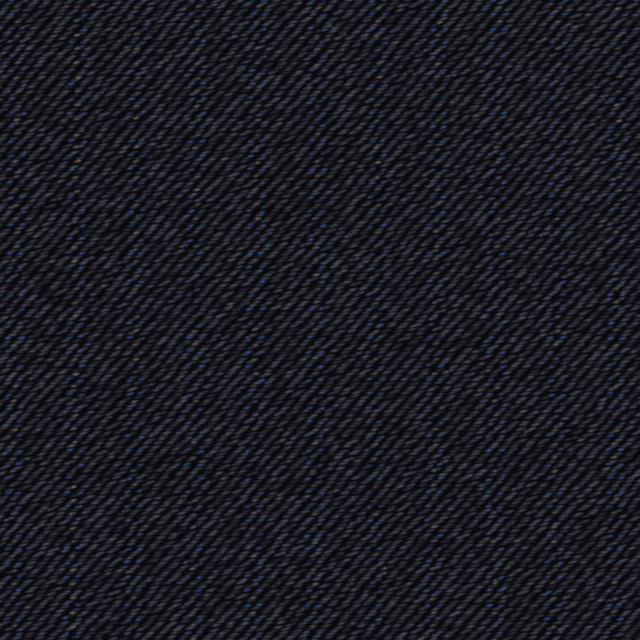
A WebGL 2 fragment shader for this texture:

```glsl
#version 300 es
precision highp float;
// Dark charcoal twill suiting with fine dotted pinstripes in blue and tan.

uniform vec2 u_resolution;
out vec4 fragColor;

// Layout, in fractions of the canvas
const float STRIPES = 10.64;           // pinstripes across
const float ENDS_PER_STRIPE = 20.0;    // warp threads per stripe repeat
const float PICKS = 182.0;             // weft threads down
const float TWILL = 4.0;               // threads per diagonal rib
const vec2 ORIGIN = vec2(0.4935, 0.637);
const float LEAN = 0.0085;             // sideways drift of the warp
const float WOBBLE = 0.0026;           // unevenness of the cloth

// Stitch shape, in warp threads
const vec2 STITCH_SIZE = vec2(1.95, 0.70);
const float STITCH_ANGLE = 0.27;
const float STITCH_JITTER = 0.75;
const float ACCENT_SIZE = 0.8;         // coloured stitches are smaller

// Colours
const vec3 GAP = vec3(0.036, 0.036, 0.056);
const vec3 CHARCOAL = vec3(0.194, 0.204, 0.228);
const vec3 NAVY = vec3(0.182, 0.188, 0.232);
const vec3 BLUE = vec3(0.185, 0.245, 0.420);
const vec3 TAN = vec3(0.385, 0.330, 0.295);

const int SAMPLES = 2;                 // per axis, for smooth edges

float hash(vec2 p) {
  return fract(sin(dot(p, vec2(127.1, 311.7))) * 43758.5453);
}

float noise(vec2 p) {
  vec2 i = floor(p), f = fract(p);
  f = f * f * (3.0 - 2.0 * f);
  return mix(mix(hash(i), hash(i + vec2(1, 0)), f.x),
             mix(hash(i + vec2(0, 1)), hash(i + vec2(1, 1)), f.x), f.y);
}

// Distance in warp threads from the centre line of the nearest pinstripe
float stripeOffset(float end) {
  return abs(end - floor(end / ENDS_PER_STRIPE + 0.5) * ENDS_PER_STRIPE);
}

bool isTan(float end) { return stripeOffset(end) < 0.5; }
bool isBlue(float end) { return abs(stripeOffset(end) - 2.0) < 0.5; }

// Colour of one stitch, from its warp thread and its rib number
vec3 yarnColor(vec2 id, float mottle) {
  float stripe = floor(id.x / ENDS_PER_STRIPE + 0.5);
  float strength = mix(0.5, 1.0, hash(vec2(stripe, 7.0)));
  float wear = mix(0.35, 1.0, hash(id + 31.0));
  vec3 yarn = mix(CHARCOAL, NAVY, mottle) * mix(0.70, 1.30, hash(id));
  if (isTan(id.x)) yarn = mix(yarn, TAN, strength * wear);
  if (isBlue(id.x)) yarn = mix(yarn, BLUE, wear);
  return yarn;
}

vec3 fabric(vec2 uv) {
  // Thread coordinates, gently distorted
  vec2 p = uv - ORIGIN;
  p.x -= LEAN * (uv.y - 0.5);
  p += WOBBLE * (vec2(noise(uv * 17.0), noise(uv * 21.0 + 40.0)) - 0.5);
  float ends = STRIPES * ENDS_PER_STRIPE;
  vec2 q = p * vec2(ends, PICKS);

  float mottle = noise(uv * vec2(32.0, 44.0) + 5.0);
  float c = cos(STITCH_ANGLE), s = sin(STITCH_ANGLE);
  float height = 0.0;
  vec3 yarn = CHARCOAL;

  // Highest of the nearby stitches; each thread steps one pick up the rib
  for (int n = -3; n <= 3; n++) {
    float end = floor(q.x + 0.5) + float(n);
    float rib = floor((q.y - end) / TWILL + 0.5);
    vec2 id = vec2(end, rib);
    vec2 jitter = vec2(hash(id + 11.0), hash(id + 23.0)) - 0.5;
    vec2 d = q - vec2(end, rib * TWILL + end) - jitter * STITCH_JITTER;
    d.y *= ends / PICKS;
    d = vec2(c * d.x + s * d.y, c * d.y - s * d.x) / STITCH_SIZE;
    if (isTan(end) || isBlue(end)) d.x /= ACCENT_SIZE;
    float h = 1.0 - smoothstep(0.2, 1.25, length(d));
    if (h > height) {
      height = h;
      yarn = yarnColor(id, mottle);
    }
  }

  // Fuzzy fibres and slightly uneven weft rows
  float fuzz = mix(0.78, 1.22, noise(q * 1.1 + 60.0));
  float rows = mix(0.96, 1.04, noise(uv * vec2(12.0, 90.0) + 90.0));
  return mix(GAP, yarn, height) * fuzz * rows;
}

void main() {
  vec3 color = vec3(0.0);
  for (int k = 0; k < SAMPLES * SAMPLES; k++) {
    vec2 cell = vec2(k % SAMPLES, k / SAMPLES) + 0.5;
    vec2 shift = cell / float(SAMPLES) - 0.5;
    color += fabric((gl_FragCoord.xy + shift) / u_resolution);
  }
  fragColor = vec4(color / float(SAMPLES * SAMPLES), 1.0);
}
```
